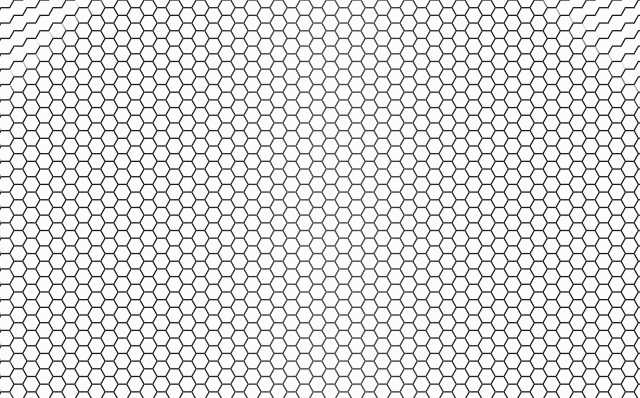
A Shadertoy shader for this pattern:

```glsl
// Fine honeycomb mesh of flat-topped hexagons in dark ink on near white.
// Each pixel finds its nearest cell, then draws three wall directions;
// falling diagonals fade at the upper corners, and middle walls have a pale core.

#define COLUMN_PAIRS 24.6
#define ROWS 25.9
#define PHASE vec2(0.705, 0.5)
#define WALL_HALF 0.042
#define CORE_HALF 0.014
#define CORE_STRENGTH 0.45
#define FADE_START 0.11
#define FADE_END 0.19
#define PAPER vec3(0.99)
#define INK vec3(0.10, 0.10, 0.105)

const float SQRT3 = sqrt(3.0);

// Offset from the nearest cell centre; cells are one unit high
vec2 hexOffset(vec2 p) {
    vec2 period = vec2(SQRT3, 1.0);
    vec2 a = p - period * floor(p / period + 0.5);
    vec2 b = p - period * (floor(p / period) + 0.5);
    return dot(a, a) < dot(b, b) ? a : b;
}

// Box-filtered coverage of a band, valid even when thinner than a pixel
vec3 bandCoverage(vec3 dist, float halfWidth, float pixel) {
    return clamp((halfWidth - dist) / pixel + 0.5, 0.0, 1.0)
         - clamp((-halfWidth - dist) / pixel + 0.5, 0.0, 1.0);
}

void mainImage(out vec4 fragColor, in vec2 fragCoord) {
    vec2 uv = fragCoord / iResolution.xy;
    uv.y = 1.0 - uv.y;
    float pixel = ROWS / iResolution.y;

    // Distances to the level, rising and falling walls
    vec2 grid = (uv * vec2(COLUMN_PAIRS, ROWS) - PHASE) * vec2(SQRT3, 1.0);
    vec2 cell = hexOffset(grid);
    vec3 dist = 0.5 - abs(vec3(cell.y,
                               dot(cell, vec2(0.5 * SQRT3, 0.5)),
                               dot(cell, vec2(0.5 * SQRT3, -0.5))));

    // Dark walls with a lighter core around the middle
    vec3 walls = bandCoverage(dist, WALL_HALF, pixel);
    vec3 cores = bandCoverage(dist, CORE_HALF, pixel);
    float middle = exp(-pow((uv.x - 0.52) / 0.16, 2.0));
    walls -= CORE_STRENGTH * middle * cores;

    // Falling walls vanish in the upper corners and weaken at the left edge
    float side = min(uv.x, 1.0 - uv.x);
    float depth = uv.y * iResolution.y / iResolution.x;
    walls.z *= smoothstep(FADE_START, FADE_END, side + depth);
    walls.z *= mix(0.35, 1.0, smoothstep(0.0, 0.025, uv.x));

    float ink = max(walls.x, max(walls.y, walls.z));
    fragColor = vec4(mix(PAPER, INK, ink), 1.0);
}
```
